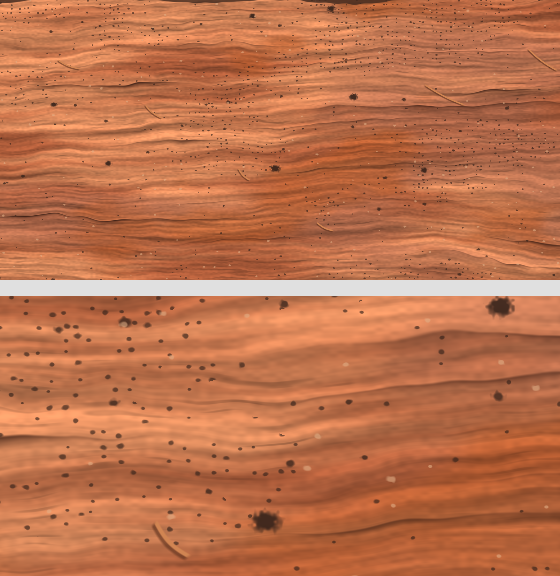
Top, the full canvas; bottom, a detail of the centre.
Give the GLSL for this texture, as a WebGL 1 fragment shader.

```glsl
precision highp float;
uniform vec2 u_resolution;

float hash(vec2 p) {
  vec3 q = fract(vec3(p.xyx) * vec3(0.1031, 0.1030, 0.0973));
  q += dot(q, q.yzx + 33.33);
  return fract((q.x + q.y) * q.z);
}

float noise(vec2 p) {
  vec2 i = floor(p), f = fract(p);
  f = f * f * (3.0 - 2.0 * f);
  return mix(mix(hash(i), hash(i + vec2(1, 0)), f.x),
             mix(hash(i + vec2(0, 1)), hash(i + vec2(1, 1)), f.x), f.y);
}

float fbm(vec2 p) {
  float sum = 0.0, amp = 0.5;
  for (int i = 0; i < 4; i++) {
    sum += amp * noise(p);
    p = p * vec2(1.9, 2.1) + 17.3;
    amp *= 0.5;
  }
  return sum / 0.9375;
}

// Bend straight grain into slowly wandering fibres
vec2 bend(vec2 p) {
  float sway = 0.10 * (noise(p * vec2(1.4, 2.0) + 4.0) - 0.5);
  sway += 0.030 * (noise(p * vec2(5.0, 9.0) + 31.0) - 0.5);
  sway += 0.008 * (noise(p * vec2(20.0, 30.0) + 52.0) - 0.5);
  return p + vec2(0.0, sway);
}

// Relief of the split surface: broad ridges and narrow fibres
float relief(vec2 g) {
  float ridges = fbm(g * vec2(1.6, 17.0) + 9.0);
  float fibres = fbm(g * vec2(5.0, 65.0) + 70.0);
  return ridges * 0.045 + fibres * 0.011;
}

// Scattered irregular dots, one candidate per cell
float specks(vec2 p, float cell, float share, float radius) {
  vec2 id = floor(p / cell);
  vec2 spot = 0.25 + 0.5 * vec2(hash(id + 3.0), hash(id + 47.0));
  vec2 d = (fract(p / cell) - spot) * cell * vec2(0.75, 1.0);
  float r = radius * (0.5 + 0.6 * hash(id + 91.0));
  r *= 0.7 + 0.6 * noise(p * 250.0);
  return step(hash(id + 13.0), share) * (1.0 - smoothstep(r * 0.5, r * 1.2, length(d)));
}

void main() {
  vec2 p = gl_FragCoord.xy / u_resolution.y;
  vec2 g = bend(p);

  // Broad stains and long streaks of colour
  float stain = fbm(g * vec2(1.5, 4.0) + 21.0);
  float streak = fbm(g * vec2(1.2, 24.0) + 40.0);
  float dusk = fbm(g * vec2(1.3, 4.5) + 63.0);
  float tone = 0.55 * stain + 0.45 * streak;
  vec3 wood = mix(vec3(0.66, 0.35, 0.22), vec3(0.87, 0.55, 0.37), smoothstep(0.32, 0.60, tone));
  wood = mix(wood, vec3(0.68, 0.41, 0.30), 0.75 * smoothstep(0.48, 0.68, dusk));
  float rust = smoothstep(0.56, 0.74, fbm(p * vec2(2.2, 5.0) + 88.0));
  wood = mix(wood, vec3(0.70, 0.34, 0.15), 0.5 * rust);

  // Light falling from above on the relief
  float slope = (relief(g + vec2(0.0, 0.004)) - relief(g - vec2(0.0, 0.004))) / 0.008;
  wood *= 1.0 - clamp(slope * 0.24, -0.16, 0.30);

  // Fine hair lines and surface grit
  float hair = noise(g * vec2(14.0, 190.0));
  wood *= 1.0 - 0.22 * smoothstep(0.68, 0.95, hair) * noise(p * vec2(6.0, 14.0));
  wood *= 0.95 + 0.10 * noise(p * vec2(110.0, 220.0));

  // Tapering cracks: sharp lit lip above, soft shadow below
  for (int i = 0; i < 22; i++) {
    float k = float(i);
    float level = (k + hash(vec2(k, 5.0))) / 22.0;
    float middle = 2.0 * hash(vec2(k, 17.0));
    float reach = 0.2 + 0.6 * hash(vec2(k, 29.0));
    float taper = 1.0 - smoothstep(0.2, 1.0, abs(p.x - middle) / reach);
    float strength = taper * (0.3 + 0.7 * pow(hash(vec2(k, 37.0)), 2.0));
    strength *= 0.45 + 0.8 * noise(vec2(p.x * 12.0, k * 7.0));
    float ragged = 0.009 * (noise(vec2(p.x * 16.0, k * 9.0)) - 0.5);
    float depth = level + ragged - g.y;
    float under = smoothstep(-0.0025, 0.0015, depth);
    float core = under * exp(-max(depth, 0.0) / (0.001 + 0.005 * strength));
    float shadow = under * exp(-max(depth, 0.0) / 0.022);
    float lip = (1.0 - under) * exp(min(depth, 0.0) / 0.006);
    wood *= 1.0 - 0.22 * strength * shadow;
    wood = mix(wood, vec3(0.24, 0.12, 0.08), min(strength * core * 1.15, 0.92));
    wood += vec3(0.10, 0.07, 0.05) * strength * lip;
  }

  // Dust clusters, small pits and a few dark knots
  float dusty = smoothstep(0.48, 0.68, fbm(p * vec2(2.5, 6.0) + 7.0));
  float dirt = specks(p, 0.016, 0.04 + 0.40 * dusty, 0.0032) * 0.65;
  dirt = max(dirt, specks(p + 0.31, 0.09, 0.18, 0.006) * 0.75);
  dirt = max(dirt, specks(p + 0.57, 0.28, 0.28, 0.013) * 0.9);
  wood = mix(wood, vec3(0.20, 0.13, 0.10), dirt);
  wood = mix(wood, vec3(0.88, 0.68, 0.52), 0.6 * specks(p + 5.1, 0.045, 0.20, 0.004));

  // Loose slanted splinters with a shadow beneath
  for (int i = 0; i < 6; i++) {
    float k = float(i) + 60.0;
    vec2 root = vec2((float(i) + hash(vec2(k, 2.0))) / 3.0, 0.1 + 0.8 * hash(vec2(k, 8.0)));
    float angle = -0.3 - 0.65 * hash(vec2(k, 14.0));
    vec2 along = vec2(cos(angle), sin(angle));
    float span = 0.06 + 0.17 * hash(vec2(k, 23.0));
    vec2 d = p - root;
    float t = clamp(dot(d, along) / span, 0.0, 1.0);
    float side = dot(d - along * t * span, vec2(-along.y, along.x));
    side += 0.006 * sin(t * 3.1);
    float ends = length(d - along * clamp(dot(d, along), 0.0, span));
    float inside = step(ends, 0.03) * smoothstep(0.0, 0.08, t) * (1.0 - smoothstep(0.9, 1.0, t));
    float shade = 1.0 - smoothstep(0.001, 0.005, abs(side + 0.004));
    float body = 1.0 - smoothstep(0.0012, 0.0038, abs(side));
    wood = mix(wood, vec3(0.38, 0.20, 0.12), 0.65 * shade * inside);
    wood = mix(wood, vec3(0.82, 0.52, 0.32), body * inside);
  }

  // Ragged dark gap along the upper edge
  float rim = 0.975 + 0.035 * noise(vec2(p.x * 4.0, 3.0)) + 0.006 * noise(vec2(p.x * 30.0, 8.0));
  wood = mix(wood, vec3(0.25, 0.16, 0.12), 0.8 * smoothstep(rim, rim + 0.004, p.y));

  gl_FragColor = vec4(clamp(wood, 0.0, 1.0), 1.0);
}
```
